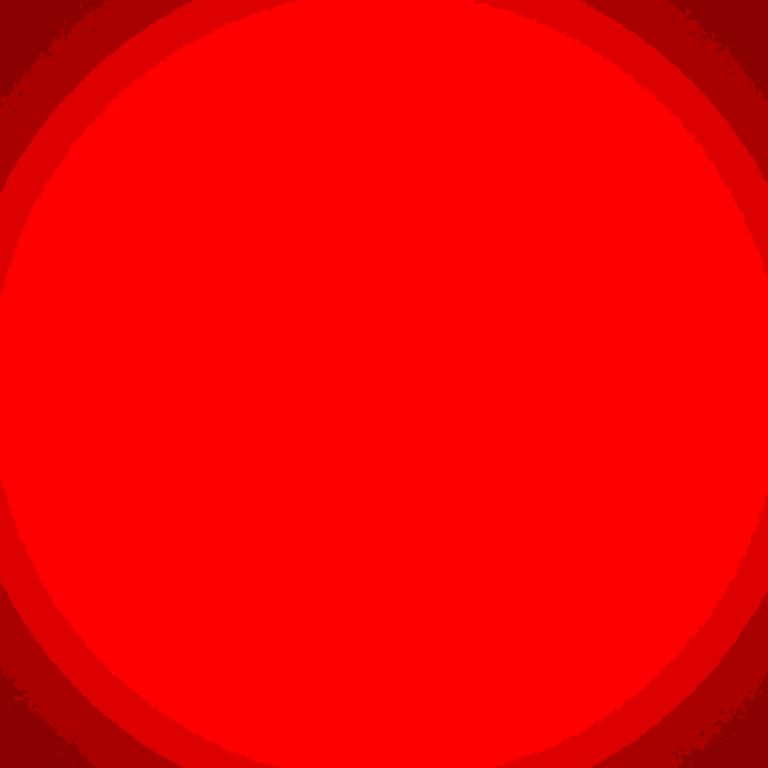
This background is drawn by a WebGL 1 fragment shader. Its source:

```glsl
precision highp float;

uniform vec2 u_resolution;

const vec3 BRIGHT_RED = vec3(1.0, 0.0, 0.0);
const vec3 RIM_RED = vec3(0.863, 0.0, 0.0);
const vec3 SHADE_RED = vec3(0.667, 0.0, 0.0);
const vec3 CORNER_RED = vec3(0.545, 0.0, 0.0);

float hash(vec2 cell) {
  vec3 p = fract(vec3(cell.xyx) * 0.1031);
  p += dot(p, p.yzx + 33.33);
  return fract((p.x + p.y) * p.z);
}

// Smooth value noise in the range -1 to 1
float grain(vec2 p) {
  vec2 cell = floor(p);
  vec2 f = fract(p);
  f = f * f * (3.0 - 2.0 * f);
  float low = mix(hash(cell), hash(cell + vec2(1.0, 0.0)), f.x);
  float high = mix(hash(cell + vec2(0.0, 1.0)), hash(cell + vec2(1.0, 1.0)), f.x);
  return 2.0 * mix(low, high, f.y) - 1.0;
}

// Coverage outside a circle, softened over about one pixel
float outside(float dist, float radius, float pixel) {
  return smoothstep(-0.7 * pixel, 0.7 * pixel, dist - radius);
}

void main() {
  float side = min(u_resolution.x, u_resolution.y);
  vec2 uv = (gl_FragCoord.xy - 0.5 * u_resolution) / side + 0.5;
  float pixel = 1.0 / side;
  float dist = length(uv - vec2(0.503, 0.496));

  // Fine roughness for the rims, sparse flecks for the outermost one
  float rough = grain(uv * 230.0);
  float fleck = grain(uv * 210.0 + 37.0);
  fleck *= fleck * fleck;

  // Concentric bands darkening toward the corners
  vec3 color = BRIGHT_RED;
  color = mix(color, RIM_RED, outside(dist, 0.515 + 0.003 * rough, pixel));
  color = mix(color, SHADE_RED, outside(dist, 0.5625 + 0.0015 * rough, pixel));
  color = mix(color, CORNER_RED, outside(dist, 0.622 + 0.003 * rough + 0.03 * fleck, pixel));

  gl_FragColor = vec4(color, 1.0);
}
```
